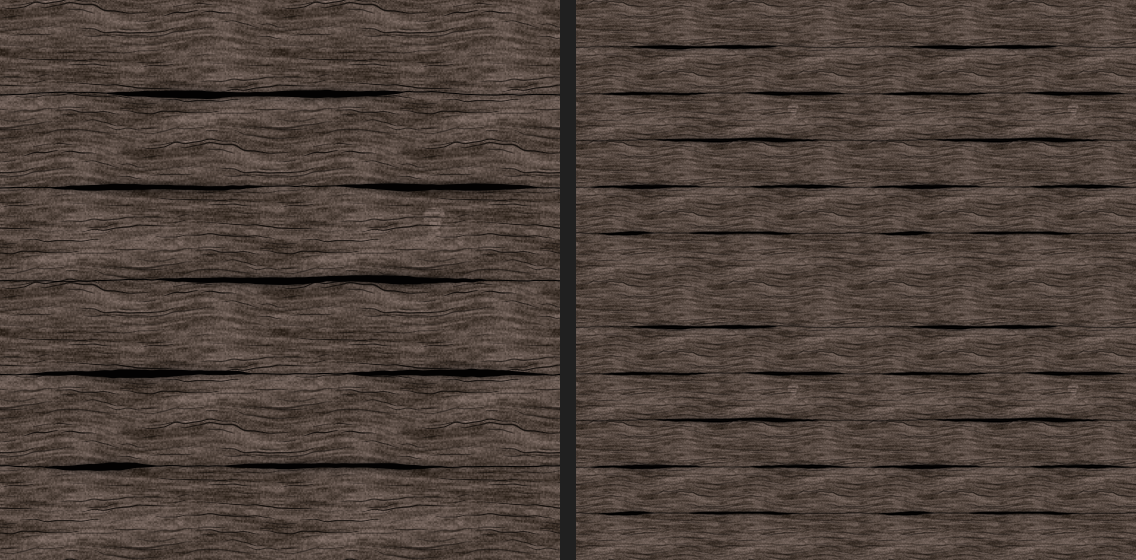
Left, the tile; right, the same tile 2 across and 2 down.
Give the GLSL for this texture, as a WebGL 2 fragment shader.

```glsl
#version 300 es
precision highp float;
// Weathered brown wood planks with fine grain, splits and uneven black gaps.

#define PLANKS 6.0
#define TILES vec2(2.0, 4.0)
#define TONE 0.63
#define GRAIN_CONTRAST 1.0
#define CRACK_HALF_WIDTH 0.0012
#define SEAM_HALF_WIDTH 0.0009
#define GAP_HALF_WIDTH 0.0062
#define GAP_WANDER 0.006

uniform vec2 u_resolution;
out vec4 fragColor;

const vec3 DARK_WOOD = vec3(0.19, 0.15, 0.12);
const vec3 PALE_WOOD = vec3(0.42, 0.36, 0.33);
const vec3 CRACK_COLOR = vec3(0.06, 0.045, 0.035);
const vec3 GAP_COLOR = vec3(0.012, 0.008, 0.006);

// Two openings per gap, bottom to top: centre, half length, centre, half length
const vec4 OPENINGS[6] = vec4[6](
  vec4(0.25, 0.10, 0.75, 0.10), vec4(0.18, 0.10, 0.60, 0.20),
  vec4(0.25, 0.20, 0.80, 0.18), vec4(0.46, 0.18, 0.70, 0.17),
  vec4(0.28, 0.19, 0.78, 0.18), vec4(0.36, 0.17, 0.58, 0.14));

vec3 hash(uvec3 v) {
  v = v * 1664525u + 1013904223u;
  v.x += v.y * v.z; v.y += v.z * v.x; v.z += v.x * v.y;
  v ^= v >> 16u;
  v.x += v.y * v.z; v.y += v.z * v.x; v.z += v.x * v.y;
  return vec3(v & 0xffffu) / 65535.0;
}

// Wraps cells so that every row of tiles is shifted by half a tile
vec3 cellHash(vec2 cell, vec2 cells, float seed) {
  float row = floor((cell.y + 0.5) / cells.y);
  cell.y -= row * cells.y;
  cell.x = floor(mod(cell.x - 0.5 * row * cells.x + 0.5, cells.x));
  return hash(uvec3(cell + 0.5, seed));
}

float noise(vec2 p, vec2 cells, float seed) {
  p *= cells;
  vec2 c = floor(p), f = fract(p);
  f = f * f * (3.0 - 2.0 * f);
  vec2 e = vec2(1.0, 0.0);
  float low = mix(cellHash(c, cells, seed).x, cellHash(c + e, cells, seed).x, f.x);
  float high = mix(cellHash(c + e.yx, cells, seed).x, cellHash(c + 1.0, cells, seed).x, f.x);
  return mix(low, high, f.y) - 0.5;
}

// Tapered horizontal splits, at most one per cell
float cracks(vec2 p, vec2 cells, float halfWidth, float pixel, float seed) {
  float dark = 0.0;
  vec2 s = p * cells, base = floor(s);
  float wobble = 0.006 * noise(p, vec2(24.0, 6.0), seed + 1.0);
  for (int j = -1; j <= 1; j++)
    for (int i = -1; i <= 1; i++) {
      vec2 cell = base + vec2(i, j);
      vec3 h = cellHash(cell, cells, seed);
      vec2 d = (s - cell - 0.1 - 0.8 * h.xy) / cells / TILES;
      float reach = mix(0.2, 0.9, fract(h.z * 7.0)) / (cells.x * TILES.x);
      float taper = max(0.0, 1.0 - pow(d.x / reach, 2.0));
      float y = abs(d.y + wobble + 0.03 * (h.x - 0.5) * d.x);
      float cover = clamp((halfWidth * taper - y) / pixel + 0.5, 0.0, 1.0);
      dark = max(dark, cover * smoothstep(0.0, 0.4, taper) * smoothstep(0.35, 0.9, h.z));
    }
  return dark;
}

float opening(float x, float centre, float halfLength) {
  float d = (fract(x - centre + 0.5) - 0.5) / halfLength;
  return max(0.0, 1.0 - d * d);
}

void main() {
  vec2 uv = gl_FragCoord.xy / u_resolution;
  float pixel = 1.0 / u_resolution.y;
  vec2 p = uv * TILES;

  // Layered grain, bent slightly along its length
  vec2 bent = p + vec2(0.0, 0.09 * noise(p, vec2(4.0, 3.0), 1.0));
  float grain = 0.35 * noise(p, vec2(4.0, 4.0), 2.0)
    + 0.60 * noise(bent, vec2(6.0, 30.0), 3.0)
    + 0.70 * noise(bent, vec2(20.0, 70.0), 4.0)
    + 0.60 * noise(p, vec2(190.0, 96.0), 5.0)
    + 0.18 * noise(p, vec2(24.0, 2.0), 6.0);
  float tone = TONE + GRAIN_CONTRAST * grain;

  // Pale worn area and small scuff in each tile, one larger scuff overall
  vec2 local = vec2(fract(p.x - 0.5 * floor(p.y)), fract(p.y));
  float ragged = noise(p, vec2(60.0, 30.0), 7.0);
  tone += 0.2 * smoothstep(1.0, 0.0, length((local - vec2(0.33, 0.2)) / vec2(0.26, 0.19)));
  tone += 0.35 * smoothstep(1.1, 0.6, length((local - vec2(0.638, 0.28)) / vec2(0.016, 0.032)) + ragged);
  tone += 0.45 * smoothstep(1.1, 0.6, length((uv - vec2(0.777, 0.607)) / vec2(0.016, 0.025)) + 1.2 * ragged);
  vec3 color = mix(DARK_WOOD, PALE_WOOD, clamp(tone, -0.4, 1.4));

  // Long and short splits
  float split = cracks(bent, vec2(4.0, 12.0), CRACK_HALF_WIDTH, pixel, 10.0);
  split = max(split, 0.8 * cracks(bent, vec2(10.0, 16.0), 0.7 * CRACK_HALF_WIDTH, pixel, 20.0));
  color = mix(color, CRACK_COLOR, 0.9 * split);

  // Gaps between planks; the one on the canvas border stays closed
  float gap = floor(uv.y * PLANKS + 0.5);
  float id = mod(gap, PLANKS);
  vec4 o = OPENINGS[int(id)];
  vec2 along = vec2(uv.x, 0.0);
  float open = max(opening(uv.x, o.x, o.y), opening(uv.x, o.z, o.w));
  float swell = 0.8 + 0.7 * noise(along, vec2(14.0, 2.0), 30.0 + id);
  float halfWidth = SEAM_HALF_WIDTH + GAP_HALF_WIDTH * pow(open, 0.8) * swell;
  float y = uv.y - gap / PLANKS + GAP_WANDER * noise(along, vec2(8.0, 2.0), 40.0 + id)
    + 0.0015 * noise(along, vec2(70.0, 2.0), 50.0 + id);
  float edge = abs(y) - halfWidth;
  float present = min(id, 1.0);
  color *= 1.0 - 0.4 * present * (0.3 + 0.7 * open) * exp(-max(edge, 0.0) / 0.006);
  color = mix(color, GAP_COLOR, present * clamp(0.5 - edge / pixel, 0.0, 1.0));
  fragColor = vec4(color, 1.0);
}
```
